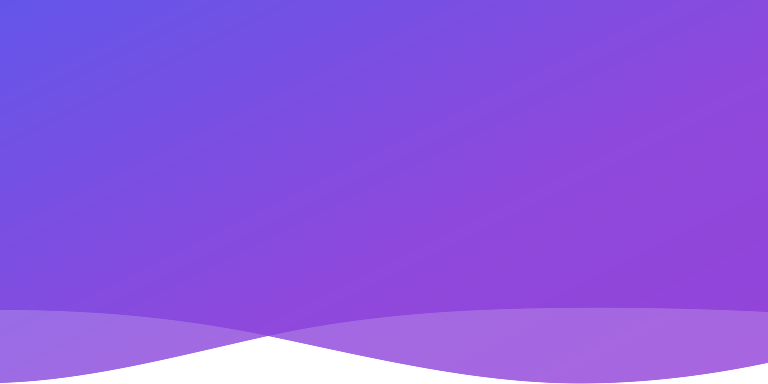
This background is drawn by a WebGL 1 fragment shader. Its source:

```glsl
precision highp float;

uniform vec2 u_resolution;

// Diagonal gradient
const vec3 INDIGO = vec3(0.390, 0.335, 0.914);
const vec3 VIOLET = vec3(0.560, 0.285, 0.862);
const vec3 PURPLE = vec3(0.580, 0.262, 0.848);
const float VIOLET_STOP = 0.6;

// Wave knots: x, height, slope (in canvas widths and heights)
const vec3 FALL_START = vec3(0.0, 0.193, 0.0);
const vec3 FALL_TROUGH = vec3(0.755, 0.0013, 0.0);
const vec3 FALL_END = vec3(1.0, 0.055, 0.42);
const vec3 RISE_START = vec3(0.0, 0.0026, 0.06);
const vec3 RISE_CREST = vec3(0.781, 0.1985, 0.0);
const vec3 RISE_END = vec3(1.0, 0.1875, -0.10);
const vec2 CROSSING = vec2(0.349, 0.125);
const float FALL_SLOPE = -0.42;
const float RISE_SLOPE = 0.44;

const vec3 FOAM = vec3(1.0);
const float VEIL_OPACITY = 0.18;

// Cubic Hermite curve between two knots
float hermite(vec3 a, vec3 b, float x) {
  float span = b.x - a.x;
  float t = clamp((x - a.x) / span, 0.0, 1.0);
  float s = 1.0 - t;
  float heights = mix(a.y, b.y, t * t * (3.0 - 2.0 * t));
  return heights + span * t * s * (a.z * s - b.z * t);
}

// Smooth wave through four knots
float wave(vec3 a, vec3 b, vec3 c, vec3 d, float x) {
  if (x < b.x) return hermite(a, b, x);
  if (x < c.x) return hermite(b, c, x);
  return hermite(c, d, x);
}

// Antialiased area below a curve
float below(float height, float y) {
  float halfPixel = 0.5 / u_resolution.y;
  return 1.0 - smoothstep(height - halfPixel, height + halfPixel, y);
}

vec3 diagonalGradient(vec2 uv) {
  float t = 0.5 * (uv.x + 1.0 - uv.y);
  vec3 color = mix(INDIGO, VIOLET, clamp(t / VIOLET_STOP, 0.0, 1.0));
  return mix(color, PURPLE, clamp((t - VIOLET_STOP) / (1.0 - VIOLET_STOP), 0.0, 1.0));
}

void main() {
  vec2 uv = gl_FragCoord.xy / u_resolution;

  float falling = wave(FALL_START, vec3(CROSSING, FALL_SLOPE), FALL_TROUGH, FALL_END, uv.x);
  float rising = wave(RISE_START, vec3(CROSSING, RISE_SLOPE), RISE_CREST, RISE_END, uv.x);

  // Translucent veil under either wave, solid foam under both
  vec3 color = diagonalGradient(uv);
  color = mix(color, FOAM, VEIL_OPACITY * below(max(falling, rising), uv.y));
  color = mix(color, FOAM, below(min(falling, rising), uv.y));

  gl_FragColor = vec4(color, 1.0);
}
```
